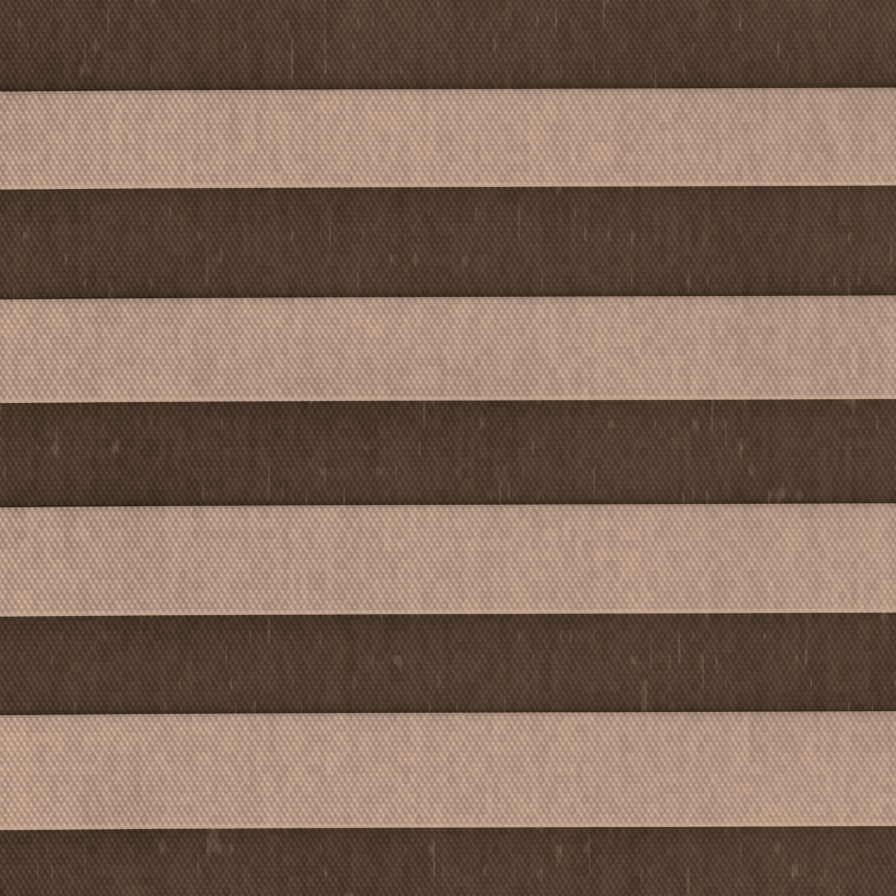
A Shadertoy shader for this texture:

```glsl
// Pleated woven blind: four pale cloth bands on dark brown cloth, each a little
// taller than the one above. Band edges are signed distances; the cloth is a
// staggered cosine weave with per-stitch grain, soft stains and vertical slubs.

#define BANDS 4
#define FIRST_TOP 0.9004
#define FIRST_BOTTOM 0.7910
#define TOP_STEP 0.2320
#define BOTTOM_STEP 0.2383
#define TILT 0.0045
#define THREADS vec2(140.0, 176.0)
#define PALE_CLOTH vec3(0.695, 0.585, 0.512)
#define DARK_CLOTH vec3(0.303, 0.228, 0.178)
#define PALE_RELIEF 0.115
#define DARK_RELIEF 0.150

const float PI = 3.14159265;

float hash(vec2 p) {
    vec3 q = fract(vec3(p.xyx) * 0.1031);
    q += dot(q, q.yzx + 33.33);
    return fract((q.x + q.y) * q.z);
}

float noise(vec2 p) {
    vec2 i = floor(p), f = fract(p);
    f = f * f * (3.0 - 2.0 * f);
    return mix(mix(hash(i), hash(i + vec2(1, 0)), f.x),
               mix(hash(i + vec2(0, 1)), hash(i + vec2(1, 1)), f.x), f.y);
}

// Staggered stitches with a slight diagonal lean, about -1 to 1
float weave(vec2 uv) {
    vec2 t = uv * THREADS;
    t += 0.5 * (vec2(noise(uv * 9.0), noise(uv * 9.0 + 40.0)) - 0.5);
    float stitch = cos(2.0 * PI * t.x) * cos(PI * t.y);
    float lean = cos(2.0 * PI * t.x + PI * t.y);
    float ridge = cos(2.0 * PI * t.y);
    return 0.75 * stitch + 0.30 * lean + 0.20 * ridge;
}

void mainImage(out vec4 fragColor, in vec2 fragCoord) {
    vec2 uv = fragCoord / iResolution.xy;
    float pixel = 1.0 / iResolution.y;
    float wobble = 0.0012 * (noise(vec2(uv.x * 5.0, 3.0)) - 0.5);
    float y = uv.y - TILT * (uv.x - 0.5) + wobble;

    // Nearest band: inside distance, rim above its lower edge, shade beyond
    float inside = -1.0, rim = 0.0, crease = 0.0, shade = 0.0;
    for (int i = 0; i < BANDS; i++) {
        float k = float(i);
        float top = FIRST_TOP - TOP_STEP * k;
        float bottom = FIRST_BOTTOM - BOTTOM_STEP * k;
        inside = max(inside, min(top - y, y - bottom));
        float rimOffset = (y - bottom - 0.0025) / 0.0022;
        rim += exp(-rimOffset * rimOffset);
        crease += exp(-abs(y - top) / 0.0035);
        shade += exp(-max(bottom - y, 0.0) / 0.018) * step(y, bottom)
               + 0.7 * exp(-max(y - top, 0.0) / 0.022) * step(top, y);
    }
    float pale = smoothstep(-0.8 * pixel, 0.8 * pixel, inside);

    // Cloth relief, fading where threads are too fine to resolve
    float visible = 1.0 - smoothstep(0.4, 0.7, THREADS.y * pixel);
    float relief = weave(uv) * mix(1.15, 0.85, uv.x) * visible;
    float grain = hash(floor(uv * THREADS * vec2(1.0, 0.5))) - 0.5;
    float stain = noise(uv * vec2(7.0, 9.0)) - 0.5;
    float yarn = noise(uv * vec2(150.0, 12.0)) - 0.5;
    float slub = smoothstep(0.84, 1.0, noise(uv * vec2(190.0, 38.0) + 17.0));

    // Pale bands with a bright lower rim
    vec3 paleColor = PALE_CLOTH * (1.0 + PALE_RELIEF * relief
        + 0.07 * grain + 0.05 * stain + 0.05 * yarn);
    paleColor *= 1.0 - 0.15 * crease;
    paleColor = mix(paleColor, vec3(0.80, 0.69, 0.60), 0.55 * min(rim, 1.0));

    // Dark bands, shaded near the folds and flecked with slubs
    vec3 darkColor = DARK_CLOTH * (1.0 + DARK_RELIEF * relief
        + 0.12 * grain + 0.10 * stain + 0.10 * yarn);
    darkColor *= 1.06 + 0.08 * (uv.x - 0.5) - 0.17 * shade - 0.30 * crease;
    darkColor += vec3(0.09, 0.08, 0.07) * slub;

    fragColor = vec4(mix(darkColor, paleColor, pale), 1.0);
}
```
